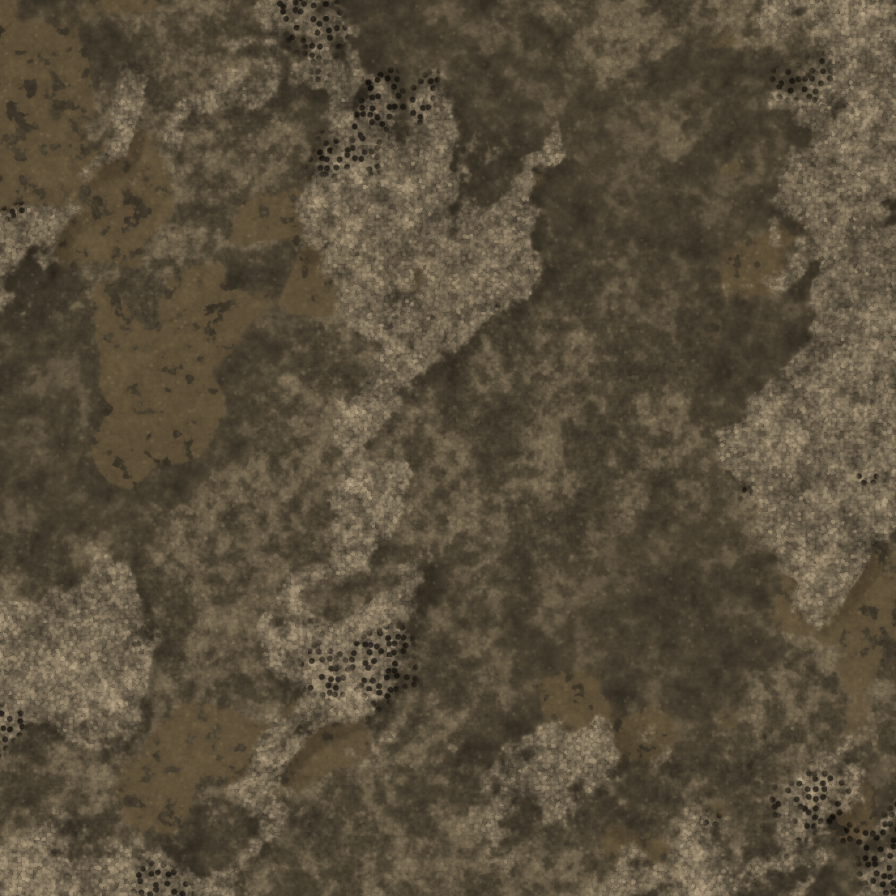
Give the GLSL for this texture, as a Shadertoy shader.

```glsl
// Weathered, earthy ground: dark soil with ragged pale gritty patches, smooth clay spots and pits.
// Warped fractal noise lays out the patches; cellular noise adds sand grains and pitted holes.
// Every layer works in canvas units, so the ground keeps its look at any size.

const vec3 DARK_SOIL  = vec3(0.262, 0.230, 0.174);
const vec3 SOIL       = vec3(0.318, 0.281, 0.214);
const vec3 DUST       = vec3(0.388, 0.342, 0.266);
const vec3 CLAY       = vec3(0.368, 0.309, 0.215);
const vec3 PALE_GRIT  = vec3(0.425, 0.379, 0.304);
const vec3 BLEACHED   = vec3(0.545, 0.487, 0.392);
const float PATCH_SCALE  = 7.0;
const float PATCH_LEVEL  = 0.565;
const float CLAY_SCALE   = 5.5;
const float CLAY_LEVEL   = 0.665;
const float GRAIN_SCALE  = 210.0;
const float PIT_SCALE    = 105.0;
const float FINE_SCALE   = 330.0;
const float GRIT_CONTRAST = 0.30;
const float RIM_SHADE    = 0.17;

float hash(vec2 p) {
    vec3 q = fract(vec3(p.xyx) * 0.1031);
    q += dot(q, q.yzx + 33.33);
    return fract((q.x + q.y) * q.z);
}

float noise(vec2 p) {
    vec2 i = floor(p), f = fract(p);
    vec2 u = f * f * (3.0 - 2.0 * f);
    return mix(mix(hash(i), hash(i + vec2(1, 0)), u.x),
               mix(hash(i + vec2(0, 1)), hash(i + vec2(1, 1)), u.x), u.y);
}

float fbm(vec2 p, int octaves) {
    float sum = 0.0, amp = 0.5, total = 0.0;
    for (int i = 0; i < octaves; i++) {
        sum += amp * noise(p);
        total += amp;
        amp *= 0.52;
        p = mat2(1.6, 1.2, -1.2, 1.6) * p + 17.3;
    }
    return sum / total;
}

// Distance to the nearest scattered point (x) and that point's random tone (y).
vec2 cells(vec2 p) {
    vec2 i = floor(p), best = vec2(9.0, 0.0);
    for (int y = -1; y <= 1; y++)
    for (int x = -1; x <= 1; x++) {
        vec2 c = i + vec2(x, y);
        vec2 point = c + 0.15 + 0.7 * vec2(hash(c + 3.7), hash(c + 91.2));
        float d = distance(p, point);
        if (d < best.x) best = vec2(d, hash(c + 47.1));
    }
    return best;
}

// Height of the pale crust, stretched along the rising diagonal.
float crust(vec2 uv) {
    vec2 warp = vec2(fbm(uv * 9.0 + 5.1, 3), fbm(uv * 9.0 + 41.7, 3)) - 0.5;
    vec2 p = uv + 0.10 * warp;
    vec2 q = vec2(0.62 * (p.x * 0.6 + p.y * 0.8), 1.08 * (p.y * 0.6 - p.x * 0.8));
    return fbm(q * PATCH_SCALE + 23.0, 4);
}

void mainImage(out vec4 fragColor, in vec2 fragCoord) {
    vec2 uv = fragCoord / min(iResolution.x, iResolution.y);

    // Shared detail at falling sizes
    float broad  = fbm(uv * 4.0 + 70.0, 4);
    float mottle = fbm(uv * 26.0 + 11.0, 5);
    float speck  = fbm(uv * 85.0 + 31.0, 3);
    float fine   = noise(uv * FINE_SCALE) - 0.5;
    vec2 grain   = cells(uv * GRAIN_SCALE);

    // Soil: smooth dark hollows, with crumbly dust between them
    float hollow = smoothstep(0.53, 0.42, broad + 0.12 * (mottle - 0.5));
    vec3 color = mix(SOIL, DARK_SOIL, 0.65 * hollow);
    float crumb = smoothstep(0.47, 0.62, 0.5 * mottle + 0.5 * speck + 0.35 * (broad - 0.5));
    color = mix(color, DUST, crumb * (0.85 - 0.55 * hollow));
    color *= 1.0 + 0.55 * (mottle - 0.5) + 0.45 * (speck - 0.5);
    float roughness = 0.55 - 0.25 * hollow;

    // Clay: flat ochre spots, worn through by small gaps
    float clayHeight = fbm(uv * CLAY_SCALE + 132.0, 3) + 0.10 * (mottle - 0.5);
    float clay = smoothstep(CLAY_LEVEL - 0.012, CLAY_LEVEL + 0.012, clayHeight);
    clay *= smoothstep(0.33, 0.43, speck + 0.4 * (mottle - 0.5) + 0.04);
    color = mix(color, CLAY * (0.93 + 0.14 * speck), 0.85 * clay);
    roughness = mix(roughness, 0.25, clay);

    // Pale grit: ragged patches with brighter, bleached cores
    float height = crust(uv);
    float ragged = height + 0.13 * (mottle - 0.5) + 0.09 * (speck - 0.5);
    float pale = smoothstep(PATCH_LEVEL - 0.02, PATCH_LEVEL + 0.035, ragged);
    float core = smoothstep(0.60, 0.76, ragged + 0.22 * (broad - 0.5));
    vec3 grit = mix(PALE_GRIT, BLEACHED, 0.6 * core);
    grit *= 1.0 + 0.6 * (speck - 0.5) + 0.5 * (mottle - 0.5);
    color = mix(color, grit, 0.88 * pale);
    roughness = mix(roughness, 1.0, pale);

    // Shade beneath the lower right edge of each pale patch
    float upper = crust(uv + vec2(-0.010, 0.012));
    float rim = smoothstep(PATCH_LEVEL - 0.05, PATCH_LEVEL + 0.03, upper) * (1.0 - pale);
    color *= 1.0 - RIM_SHADE * rim;

    // Sand grains: tone per grain, dark seams and rare bright chips
    float tone = grain.y - 0.5 - 0.35 * smoothstep(0.3, 0.75, grain.x) + 0.10;
    color *= 1.0 + roughness * (GRIT_CONTRAST * tone + 0.22 * fine);
    float chip = smoothstep(0.955, 0.985, grain.y) * smoothstep(0.55, 0.25, grain.x);
    color = mix(color, BLEACHED * 1.12, chip * (0.12 + 0.45 * pale));

    // Pits: clusters of small dark holes along the crust
    vec2 pit = cells(uv * PIT_SCALE + 8.0);
    float cluster = smoothstep(0.64, 0.74, fbm(uv * 11.0 + 210.0, 3));
    cluster *= smoothstep(0.48, 0.56, height);
    float hole = smoothstep(0.46, 0.24, pit.x) * step(0.25, pit.y);
    color *= 1.0 - 0.6 * hole * cluster;

    fragColor = vec4(clamp(color, 0.0, 1.0), 1.0);
}
```
